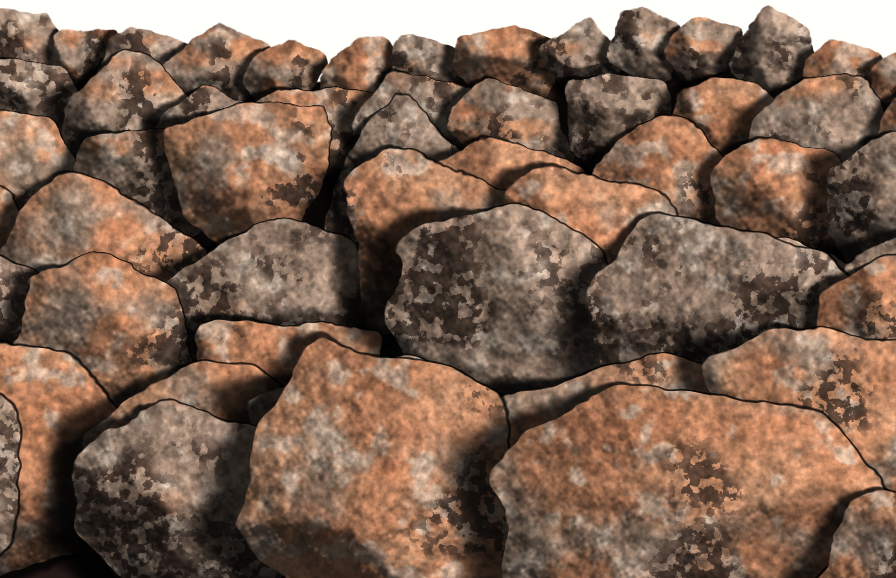
This texture is drawn by a Shadertoy shader. Its source:

```glsl
// A heap of sunlit, angular orange and grey boulders under a white sky.

float hash(vec2 p) {
    vec3 v = fract(p.xyx * 0.1031);
    v += dot(v, v.yzx + 33.33);
    return fract((v.x + v.y) * v.z);
}

float noise(vec2 p) {
    vec2 i = floor(p), f = fract(p);
    f = f * f * (3.0 - 2.0 * f);
    return mix(mix(hash(i), hash(i + vec2(1, 0)), f.x),
               mix(hash(i + vec2(0, 1)), hash(i + vec2(1, 1)), f.x), f.y);
}

float fbm(vec2 p) {
    float sum = 0.0, amp = 0.533;
    for (int i = 0; i < 4; i++) {
        sum += amp * noise(p);
        p = mat2(1.6, 1.2, -1.2, 1.6) * p + 5.3;
        amp *= 0.5;
    }
    return sum;
}

// Faceted convex stone: returns its outline distance and its facet normal.
float boulder(vec2 q, vec2 seed, out vec3 normal) {
    vec2 tilt = 1.1 * (vec2(hash(seed + 3.1), hash(seed + 4.7)) - vec2(0.45, 0.25));
    normal = exp(-30.0 * (0.46 - dot(q, tilt))) * normalize(vec3(tilt, 1.0));
    float outline = 0.0;
    for (float i = 0.0; i < 7.0; i++) {
        vec2 key = seed + i * 1.37;
        float angle = (i + 0.8 * hash(key)) * 0.8976;
        vec2 side = vec2(cos(angle), sin(angle));
        float reach = dot(q, side) - mix(0.70, 1.04, hash(key + 9.2));
        float slope = mix(0.40, 1.5, hash(key + 17.9));
        outline += exp(24.0 * reach);
        normal += exp(30.0 * reach * slope) * normalize(vec3(side * slope, 1.0));
    }
    normal = normalize(normal);
    return log(outline) / 24.0;
}

// Weathered surface: mineral patches, pale crust, dark lichen specks and grain.
vec3 stone(vec2 q, vec2 u, float tone) {
    float patches = fbm(q * 1.6 + u);
    vec3 orange = mix(vec3(0.73, 0.46, 0.32), vec3(0.82, 0.63, 0.49), fbm(q * 2.3 + u + 31.0));
    vec3 grey = mix(vec3(0.56, 0.46, 0.385), vec3(0.78, 0.67, 0.59), fbm(u * 17.0));
    vec3 col = mix(orange, grey, smoothstep(0.36, 0.62, patches + (tone - 0.5) * 0.65));

    float crust = smoothstep(0.56, 0.70, fbm(u * 26.0 + 8.0));
    col = mix(col, vec3(0.84, 0.77, 0.70), 0.6 * crust);

    float colony = smoothstep(0.44, 0.72, fbm(q * 1.9 + u + 57.0) + 0.3 * (tone - 0.5) - 0.10 * q.y);
    float lichen = smoothstep(0.47, 0.58, fbm(u * 75.0 + 4.0) - 0.06 + 0.12 * colony);
    col = mix(col, vec3(0.24, 0.18, 0.15), 0.8 * lichen * colony);

    return col * (0.62 + 0.76 * fbm(u * 85.0 + 19.0));
}

void mainImage(out vec4 fragColor, in vec2 fragCoord) {
    vec2 p = fragCoord / iResolution.y;
    float pixel = 1.0 / iResolution.y;
    vec3 sun = normalize(vec3(0.44, 0.60, 0.62));

    // White sky above the dark hollow behind the stones.
    float cover = 1.0 - smoothstep(0.88, 0.885, p.y - 0.025 * cos(6.0 * p.x));
    vec3 col = mix(vec3(1.0, 1.0, 0.99), vec3(0.15, 0.10, 0.09), cover);

    // Rows run from the small far stones to the large near ones.
    for (float row = 0.0; row < 7.0; row++) {
        float near = row / 6.0;
        float size = mix(0.078, 0.28, near);
        float pitch = size * 1.55;
        float shift = hash(vec2(row, 41.0)) * pitch;
        float cell = floor((p.x + shift) / pitch);

        for (float k = -1.0; k <= 1.0; k++) {
            vec2 seed = vec2(cell + k, row * 13.0) + 20.0;
            float tone = hash(seed + 0.5);
            vec2 center = vec2((cell + k + 0.5 + 0.3 * (hash(seed) - 0.5)) * pitch - shift,
                               mix(0.885, 0.06, pow(near, 1.2)));
            center.y += 0.025 * cos(6.0 * center.x) * (1.0 - near)
                      + size * mix(0.35, 0.8, near) * (hash(seed + 7.3) - 0.5);

            float scale = size * mix(0.82, 1.2, hash(seed + 2.6));
            vec2 q = (p - center) / scale / vec2(1.08, mix(0.80, 1.05, hash(seed + 6.1)));
            if (dot(q, q) > 2.9) continue;

            // Chipped edges, then the shadow this stone throws on those behind.
            vec2 u = p + 3.0 * vec2(tone, hash(seed + 5.8));
            vec2 chips = vec2(fbm(q * 3.0 + seed), fbm(q * 3.0 + seed + 40.0)) - 0.5;
            vec3 n;
            float d = boulder(q + 0.17 * chips, seed, n);
            float spread = clamp(0.08 - 0.24 * q.x - 0.12 * q.y, 0.02, 0.32);
            float shade = mix(0.22, 1.0, smoothstep(0.4 * spread, spread, d));
            col *= mix(1.0, shade, cover);

            float inside = 1.0 - smoothstep(-pixel, pixel, d * scale);
            if (inside <= 0.0) continue;

            // Rough the facets and light them.
            float e = 0.004, h = fbm(u * 17.0);
            vec2 bump = vec2(fbm((u + vec2(e, 0)) * 17.0), fbm((u + vec2(0, e)) * 17.0)) - h;
            n = normalize(n - vec3(bump * 0.022 / e, 0.0));
            float light = 0.27 + 0.80 * max(dot(n, sun), 0.0);
            light *= mix(0.45, 1.0, smoothstep(-0.95, -0.55, q.y));
            vec3 lit = stone(q, u, tone) * light;
            col = mix(col, lit, inside);
            cover = max(cover, inside);
        }
    }
    fragColor = vec4(clamp(col, 0.0, 1.0), 1.0);
}
```
